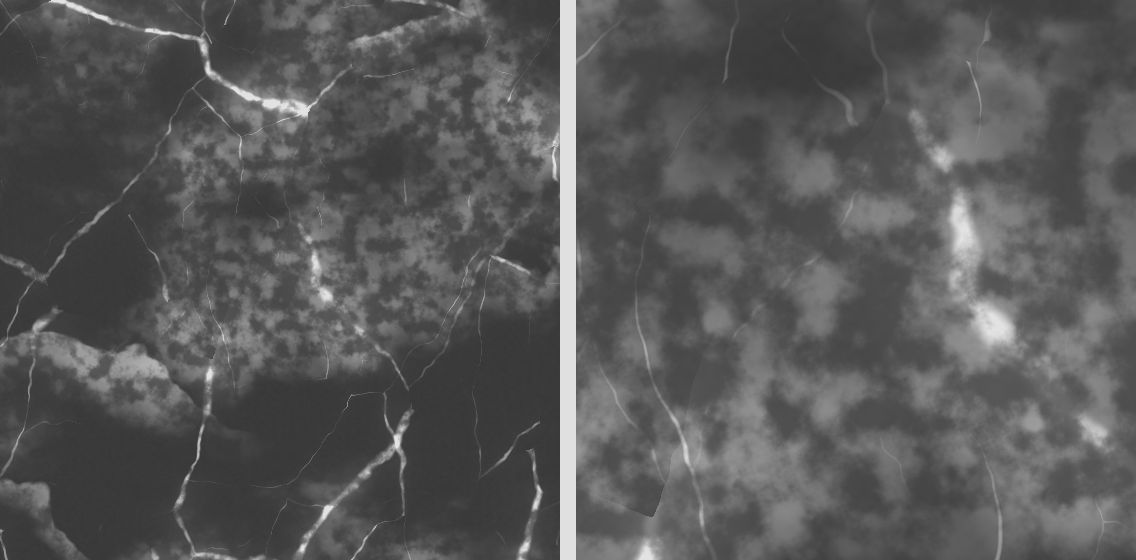
Left: the whole. Right: its middle third, enlarged.
Write a Shadertoy shader that draws this texture.

```glsl
float hash(vec2 p) {
    return fract(sin(dot(p, vec2(127.1, 311.7))) * 43758.5453);
}

float noise(vec2 p) {
    vec2 i = floor(p), f = fract(p);
    f = f * f * (3.0 - 2.0 * f);
    return mix(mix(hash(i), hash(i + vec2(1, 0)), f.x),
               mix(hash(i + vec2(0, 1)), hash(i + vec2(1, 1)), f.x), f.y);
}

float fbm(vec2 p) {
    float sum = 0.0, amp = 0.508;
    for (int i = 0; i < 6; i++) {
        sum += amp * noise(p);
        p = mat2(1.6, 1.2, -1.2, 1.6) * p + 7.3;
        amp *= 0.5;
    }
    return sum;
}

vec2 cellPoint(vec2 cell) {
    return cell + 0.08 + 0.84 * vec2(hash(cell), hash(cell + 41.7));
}

// Cracks along Voronoi borders: x is the vein itself, y its soft halo
vec2 veins(vec2 p, float width, float keep) {
    vec2 base = floor(p), home = base;
    float nearest = 1e3;
    for (int y = -1; y <= 1; y++)
    for (int x = -1; x <= 1; x++) {
        vec2 cell = base + vec2(x, y);
        float d = distance(p, cellPoint(cell));
        if (d < nearest) { nearest = d; home = cell; }
    }
    vec2 a = cellPoint(home), result = vec2(0);
    float swell = 0.35 + 1.3 * noise(p * 3.0);
    for (int y = -2; y <= 2; y++)
    for (int x = -2; x <= 2; x++) {
        if (x == 0 && y == 0) continue;
        vec2 cell = home + vec2(x, y), b = cellPoint(cell);
        float d = dot(0.5 * (a + b) - p, normalize(b - a));
        float id = hash(home + cell + 0.5);
        float strength = smoothstep(1.0 - keep, 1.0, id);
        strength *= smoothstep(0.15, 0.6, noise(p * 1.7 + id * 50.0));
        float w = width * mix(0.25, 1.0, strength) * swell;
        float core = 1.0 - smoothstep(0.2 * w, 1.2 * w, d);
        result = max(result, vec2(core * sqrt(strength), strength * exp(-d / (3.0 * width))));
    }
    return result;
}

// Grey streak with a crisp upper rim that fades out below
float smear(vec2 p, vec2 centre, float angle, float len, float width) {
    float c = cos(angle), s = sin(angle);
    vec2 q = mat2(c, -s, s, c) * (p - centre);
    float along = q.x / len;
    float depth = width * (1.0 - along * along) - q.y;
    return smoothstep(0.0, 0.01, depth) * (1.0 - smoothstep(0.6 * width, 3.2 * width, depth))
         * (1.0 - smoothstep(0.55, 1.0, abs(along)));
}

void mainImage(out vec4 fragColor, in vec2 fragCoord) {
    vec2 uv = fragCoord / iResolution.y;

    // Ragged warp shared by all veins
    vec2 warp = vec2(fbm(uv * 4.0 + 3.1), fbm(uv * 4.0 + 19.7)) - 0.5;
    vec2 p = uv + 0.15 * warp;
    vec2 slanted = mat2(1.15, 0.25, -0.45, 0.85) * p;

    // Mottling and mineral grain
    float cloud = fbm(uv * vec2(3.2, 4.2) + 0.6 * warp + 31.0);
    float grain = fbm(uv * 48.0 + 5.0);
    float lace = smoothstep(0.3, 0.72, grain);
    float haze = smoothstep(0.5, 0.85, cloud);

    // Three generations of cracks, from broad to hairline
    vec2 broad = veins(slanted * 2.7 + 4.0, 0.031, 0.72);
    vec2 thin = veins(slanted * 4.3 + 17.0, 0.017, 0.5);
    vec2 hair = veins(slanted * 8.0 + 33.0, 0.014, 0.5);

    // Wide streaks of pale stone
    vec2 torn = uv + 0.3 * warp;
    float streak = smear(torn, vec2(0.13, 0.36), -0.2, 0.32, 0.045)
                 + smear(torn, vec2(0.06, 0.09), -0.45, 0.2, 0.02)
                 + smear(torn, vec2(0.78, 0.94), 0.4, 0.17, 0.028)
                 + 0.8 * smear(torn, vec2(0.95, 0.49), 0.3, 0.12, 0.025);

    float light = 0.26 * haze * (0.35 + 1.1 * lace);
    light += broad.x * (0.1 + 0.5 * lace) + 0.16 * broad.y * smoothstep(0.3, 0.75, cloud);
    light += thin.x * (0.08 + 0.36 * lace) + 0.07 * thin.y * cloud;
    light += hair.x * 0.16 * lace * smoothstep(0.35, 0.65, cloud);
    light += streak * (0.1 + 0.24 * lace) * smoothstep(0.15, 0.6, cloud);
    light += 0.012 * (noise(uv * 230.0) - 0.5);

    fragColor = vec4(vec3(0.226 + min(light, 0.66)), 1.0);
}
```
